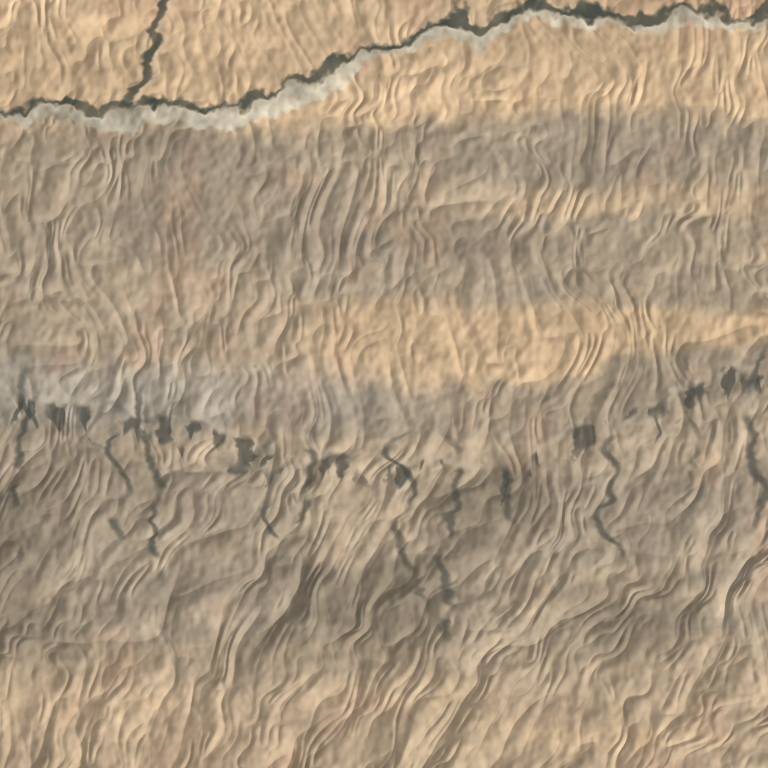
A WebGL 1 fragment shader for this texture:

```glsl
precision highp float;
uniform vec2 u_resolution;

float hash(vec2 p) {
  p = fract(p * vec2(123.34, 345.45));
  p += dot(p, p + 34.345);
  return fract(p.x * p.y);
}

float noise(vec2 p) {
  vec2 i = floor(p), f = fract(p);
  f = f * f * (3.0 - 2.0 * f);
  return mix(mix(hash(i), hash(i + vec2(1, 0)), f.x),
             mix(hash(i + vec2(0, 1)), hash(i + vec2(1, 1)), f.x), f.y);
}

float fbm(vec2 p) {
  float sum = 0.0, amp = 0.53;
  for (int i = 0; i < 4; i++) {
    sum += amp * noise(p);
    p = mat2(1.6, 1.2, -1.2, 1.6) * p + 7.3;
    amp *= 0.5;
  }
  return sum;
}

float ridge(vec2 p) { return 1.0 - abs(2.0 * noise(p) - 1.0); }

// 1 between two soft edges
float band(float lo, float hi, float soft, float v) {
  return smoothstep(lo - soft, lo + soft, v) * (1.0 - smoothstep(hi - soft, hi + soft, v));
}

// Short upright ribs above, broader broken spurs below
float height(vec2 p) {
  float lower = 1.0 - smoothstep(0.18, 0.48, p.y);
  float fine = 0.0024 * noise(p * vec2(150.0, 115.0)) + 0.0036 * noise(p * vec2(92.0, 62.0) + 70.0);
  p += 0.060 * (vec2(noise(p * 9.0), noise(p * 9.0 + 31.0)) - 0.5);
  p += 0.024 * (vec2(noise(p * 29.0 + 5.0), noise(p * 29.0 + 57.0)) - 0.5);
  p.x -= lower * (p.y - 0.45) * 0.38;
  float h = mix(0.007, 0.024, lower) * ridge(p * vec2(14.0, 9.0) + 3.0);
  h += 0.009 * ridge(p * vec2(38.0, 19.0) + 11.0);
  h += 0.0052 * ridge(p * vec2(80.0, 33.0) + 19.0);
  return h + fine;
}

// Height of the cliff line across the middle
float scarpLine(float x) {
  return 0.475 - 0.08 * smoothstep(0.0, 0.57, x) + 0.13 * smoothstep(0.6, 1.0, x)
       + 0.05 * (fbm(vec2(x * 20.0, 2.0)) - 0.5);
}

void main() {
  vec2 p = gl_FragCoord.xy / u_resolution;
  float grain = fbm(p * 34.0);
  float speck = noise(p * vec2(150.0, 120.0) + 3.0);
  float wander = fbm(p * vec2(4.0, 6.0) + 9.0) - 0.5;
  float y = p.y + 0.05 * wander + 0.035 * (grain - 0.5);

  // Rock strata
  vec3 sand = vec3(0.80, 0.69, 0.555);
  vec3 taupe = vec3(0.645, 0.587, 0.508);
  vec3 paleGrey = vec3(0.67, 0.635, 0.58);
  float strata = fbm(vec2(p.x * 4.0, y * 22.0));
  float sandy = smoothstep(0.81, 0.87, y);
  sandy += band(0.50 + 0.05 * smoothstep(0.5, 1.0, p.x), 0.605, 0.014, y) * smoothstep(0.3, 0.5, p.x);
  sandy += 0.6 * band(0.725, 0.755, 0.012, y) * smoothstep(0.55, 0.75, p.x);
  sandy += 0.55 * (1.0 - smoothstep(0.04, 0.24, y));
  sandy += 0.25 * smoothstep(0.5, 0.75, strata) + 0.5 * wander;
  vec3 color = mix(taupe, sand, clamp(sandy, 0.0, 1.0));
  color = mix(color, paleGrey, 0.7 * band(0.45, 0.53, 0.025, y) * (1.0 - smoothstep(0.4, 0.6, p.x)));
  color *= 0.92 + 0.16 * strata;
  color = mix(color, vec3(0.72, 0.55, 0.45), 0.2 * smoothstep(0.58, 0.75, fbm(p * 13.0 + 40.0)));

  // Dark stains on the lower slopes
  float stain = smoothstep(0.48, 0.70, fbm(p * vec2(6.0, 9.0) + 23.0)) * band(0.14, 0.40, 0.05, y);
  color = mix(color, vec3(0.46, 0.42, 0.36), 0.55 * stain);

  // Relief lit from the upper left
  vec2 e = vec2(0.0016, 0.0);
  vec2 slope = vec2(height(p + e.xy) - height(p - e.xy),
                    height(p + e.yx) - height(p - e.yx)) / (2.0 * e.x);
  float light = dot(slope, vec2(0.85, -0.6));
  light /= sqrt(1.0 + 0.9 * light * light);
  color *= 0.98 + mix(0.30, 0.24, step(0.0, light)) * light;
  color *= 0.85 + 0.20 * grain + 0.09 * speck;

  // Ragged cliff with a shadow fringe of short upright strokes
  vec3 shadow = vec3(0.27, 0.275, 0.255);
  float drop = scarpLine(p.x) - p.y;
  float fringe = band(0.002, 0.010 + 0.05 * noise(vec2(p.x * 75.0, 4.0)), 0.004, drop);
  float stroke = smoothstep(0.42, 0.75, noise(vec2(p.x * 105.0 + 4.0 * grain, p.y * 32.0)));
  color = mix(color, shadow, 0.65 * fringe * stroke);
  color = mix(color, vec3(0.78, 0.73, 0.65), 0.4 * band(-0.008, 0.0, 0.004, drop) * smoothstep(0.45, 0.6, grain));

  // Narrow broken gullies running down from the cliff
  for (int i = 0; i < 11; i++) {
    float k = float(i);
    float x = (k + 0.5 + 0.8 * (hash(vec2(k, 3.7)) - 0.5)) / 11.0;
    float run = 0.06 + 0.18 * hash(vec2(k, 8.1));
    float bend = 0.06 * (fbm(vec2(p.y * 22.0, k * 5.0)) - 0.5) + 0.012 * (grain - 0.5);
    bend += (hash(vec2(k, 5.3)) - 0.5) * 0.25 * drop;
    float away = abs(p.x - x - bend);
    float reach = band(-0.04, run, 0.025, drop) * smoothstep(0.15, 0.55, noise(vec2(p.y * 45.0, k * 3.0)));
    float width = 0.002 + 0.006 * noise(vec2(p.y * 40.0, k));
    color = mix(color, shadow, 0.6 * reach * (1.0 - smoothstep(width * 0.2, width + 0.003, away)));
  }

  // Winding canyon: shaded upper wall, bright broken lower wall
  float bed = 0.85 + 0.125 * smoothstep(0.25, 0.66, p.x)
            + 0.05 * (fbm(vec2(p.x * 19.0, 6.0)) - 0.5);
  float rise = p.y - bed + 0.032 * (grain - 0.5) + 0.008 * (speck - 0.5);
  float wide = 0.002 + 0.018 * noise(vec2(p.x * 30.0, 1.0));
  float lit = band(-0.004 - 0.022 * noise(vec2(p.x * 16.0, 9.0)), 0.0, 0.004, rise);
  color = mix(color, vec3(0.76, 0.74, 0.67) * (0.55 + 0.6 * grain + 0.25 * speck), 0.75 * lit);
  float depth = 0.6 + 0.35 * noise(p * 45.0);
  color = mix(color, vec3(0.24, 0.27, 0.25), depth * band(0.0, wide, 0.004, rise));

  // Side canyon climbing to the top edge
  float side = p.x - 0.17 - 0.45 * (p.y - 0.86) - 0.05 * (fbm(vec2(p.y * 30.0, 12.0)) - 0.5);
  side += 0.018 * (grain - 0.5);
  float above = smoothstep(0.0, 0.008, rise);
  color = mix(color, vec3(0.84, 0.76, 0.65), 0.4 * above * band(0.005, 0.012, 0.003, side));
  color = mix(color, vec3(0.26, 0.28, 0.25), depth * above * band(-0.002 - wide * 0.6, 0.003, 0.003, side));

  gl_FragColor = vec4(color, 1.0);
}
```
